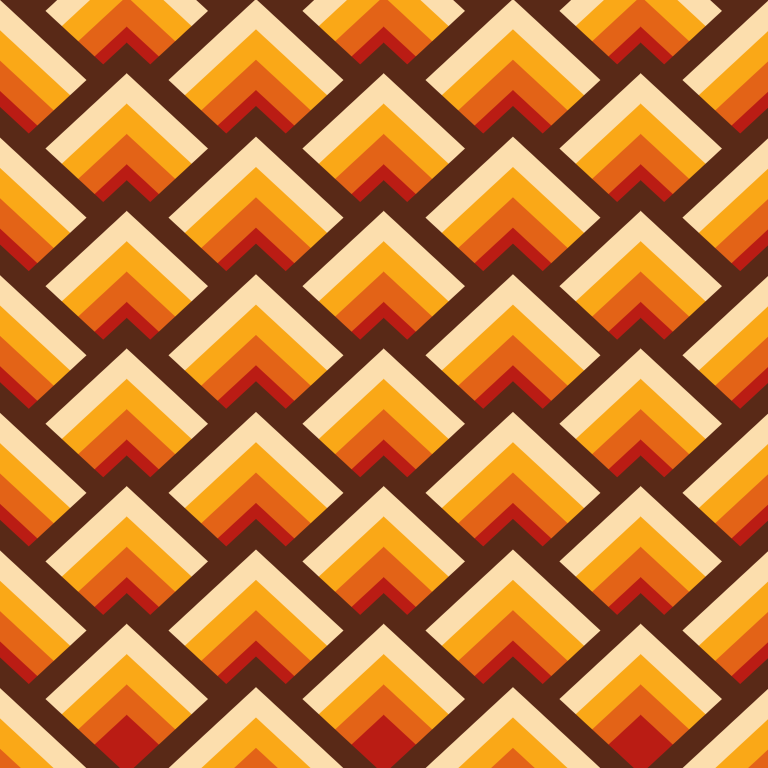
Give the GLSL for this pattern, as a WebGL 2 fragment shader.

```glsl
#version 300 es
precision highp float;
// Retro scales: columns of chevron-striped diamonds on brown, in two alternating sizes.

uniform vec2 u_resolution;
out vec4 fragColor;

const vec3 BROWN  = vec3(0.35, 0.16, 0.09);
const vec3 CREAM  = vec3(0.99, 0.87, 0.68);
const vec3 AMBER  = vec3(0.98, 0.66, 0.09);
const vec3 ORANGE = vec3(0.89, 0.39, 0.09);
const vec3 RED    = vec3(0.73, 0.11, 0.08);

const vec2 PERIOD = vec2(0.3346, 0.1792);  // column and row spacing
const float SLOPE = 0.926;                 // rise over run of every edge
const float STRIPE = 0.0395;               // vertical thickness of a stripe
const float RED_END = 0.1393;              // where the next scale's border starts
const float HALF_BORDER = 0.02;

// Smooth step up across an edge at distance zero
float edge(float dist, float soft) {
    return smoothstep(-soft, soft, dist);
}

// Paint one set of columns over the base colour.
// apex: top corner of the first scale; height: full height of its diamond
vec3 paintScales(vec3 base, vec2 p, vec2 apex, float height, float lastRow, float soft) {
    float across = abs(mod(p.x - apex.x + 0.5 * PERIOD.x, PERIOD.x) - 0.5 * PERIOD.x);
    float depth = apex.y - p.y - SLOPE * across;

    // Each row covers the foot of the one above; the last row is left uncovered
    float row = min(floor((depth + HALF_BORDER) / PERIOD.y), lastRow);
    depth -= row * PERIOD.y;
    float foot = row < lastRow ? RED_END : 1.0;

    // Nested chevron stripes
    vec3 color = mix(CREAM, AMBER, edge(depth - STRIPE, soft));
    color = mix(color, ORANGE, edge(depth - 2.0 * STRIPE, soft));
    color = mix(color, RED, edge(depth - 3.0 * STRIPE, soft));

    // Diamond outline, clipped by the chevron of the next scale
    float inside = edge(depth, soft) * edge(foot - depth, soft)
                 * edge(height - depth - 2.0 * SLOPE * across, soft);
    return mix(base, color, inside);
}

void main() {
    vec2 p = gl_FragCoord.xy / u_resolution;
    float soft = 0.9 / min(u_resolution.x, u_resolution.y);

    vec3 color = paintScales(BROWN, p, vec2(0.1650, 0.9046), 0.1960, 4.0, soft);
    color = paintScales(color, p, vec2(0.3333, 1.0013), 0.2110, 6.0, soft);

    fragColor = vec4(color, 1.0);
}
```
